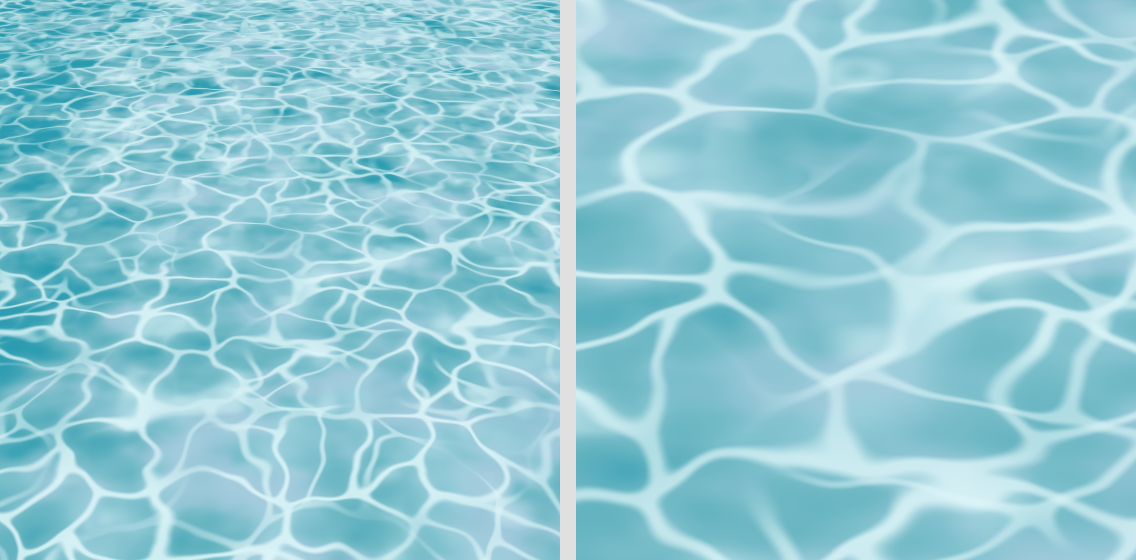
Left: the whole. Right: its middle third, enlarged.
Give the GLSL for this texture, as a Shadertoy shader.

```glsl
// Sunlit swimming pool water with a net of bright caustic lines receding into the distance
#define HORIZON 1.4        // height of the vanishing line
#define CELLS_ACROSS 8.75  // sideways density of the light net
#define CELLS_DEEP 15.0    // density of the light net along the depth
#define LINE_WIDTH 0.042   // caustic line half width, in cells
#define WARP 0.62          // bending of the lines
#define SOFTNESS 0.0013    // edge blur, in canvas units
#define DEEP vec3(0.17, 0.61, 0.69)
#define AQUA vec3(0.41, 0.71, 0.76)
#define PALE vec3(0.61, 0.81, 0.86)
#define LILAC vec3(0.66, 0.79, 0.87)
#define GLINT vec3(0.88, 0.97, 0.98)

vec2 hash2(vec2 p) {
    vec3 q = fract(p.xyx * vec3(0.1031, 0.1030, 0.0973));
    q += dot(q, q.yzx + 33.33);
    return fract((q.xx + q.yz) * q.zy);
}

vec2 noise2(vec2 p) {
    vec2 i = floor(p), f = fract(p);
    f = f * f * (3.0 - 2.0 * f);
    vec2 low = mix(hash2(i), hash2(i + vec2(1, 0)), f.x);
    vec2 high = mix(hash2(i + vec2(0, 1)), hash2(i + vec2(1, 1)), f.x);
    return mix(low, high, f.y);
}

float fbm(vec2 p) {
    float sum = 0.0, amplitude = 0.55;
    for (int i = 0; i < 3; i++) {
        sum += amplitude * noise2(p).x;
        p = mat2(1.6, 1.2, -1.2, 1.6) * p + 7.3;
        amplitude *= 0.5;
    }
    return sum;
}

// Distance to the rounded borders of irregular cells
float cellBorder(vec2 p) {
    vec2 home = floor(p), f = fract(p), nearest = vec2(0), nearCell = vec2(0);
    float best = 9.0;
    for (int j = -1; j <= 1; j++)
    for (int i = -1; i <= 1; i++) {
        vec2 cell = vec2(i, j);
        vec2 r = cell + hash2(home + cell) - f;
        if (dot(r, r) < best) { best = dot(r, r); nearest = r; nearCell = cell; }
    }
    float sum = 0.0;
    for (int j = -2; j <= 2; j++)
    for (int i = -2; i <= 2; i++) {
        vec2 cell = nearCell + vec2(i, j);
        vec2 r = cell + hash2(home + cell) - f;
        vec2 gap = r - nearest;
        if (dot(gap, gap) > 0.0001)
            sum += exp(-22.0 * dot(0.5 * (nearest + r), normalize(gap)));
    }
    return max(-log(sum) / 22.0, 0.0);
}

vec2 bend(vec2 p) {
    return p + WARP * (noise2(p * 1.1) - 0.5) + 0.3 * WARP * (noise2(p * 2.9 + 11.0) - 0.5);
}

// Bright core of a line, dimmed where it is finer than the blur
float caustic(float d, float width, float blur) {
    float reach = width + blur;
    return (1.0 - smoothstep(0.15 * width, reach * 1.3, d)) * width / (width + 0.35 * blur);
}

void mainImage(out vec4 fragColor, in vec2 fragCoord) {
    vec2 uv = fragCoord / iResolution.xy;

    // Perspective onto the water plane
    float drop = HORIZON - uv.y;
    vec2 pool = vec2((uv.x - 0.5) * CELLS_ACROSS, CELLS_DEEP) / drop;
    float blur = SOFTNESS * CELLS_DEEP / (drop * drop);
    float far = smoothstep(0.35, 1.0, uv.y);

    // Main net and a fainter, turned second net
    vec2 variation = noise2(pool * 0.9 + 31.0);
    float d1 = cellBorder(bend(pool));
    vec2 turned = mat2(0.8, 0.6, -0.6, 0.8) * pool * 0.85 + 19.0;
    float d2 = cellBorder(bend(turned));
    float line1 = caustic(d1, LINE_WIDTH * mix(0.6, 1.5, variation.x), blur);
    float line2 = caustic(d2, LINE_WIDTH * mix(0.4, 1.1, variation.y), blur);
    line1 *= mix(0.5, 1.0, smoothstep(0.15, 0.6, variation.y));
    line2 *= 0.8 * smoothstep(0.4, 0.75, noise2(pool * 0.8 + 53.0).x);

    // Cloudy depth of the water, darker at the left
    float tone = 0.51 + 1.15 * (fbm(pool * vec2(0.9, 1.1) + 5.0) - 0.48);
    tone -= 0.34 * (1.0 - smoothstep(0.0, 0.36, uv.x + 0.2 * (variation.x - 0.5)));
    tone += 0.27 * exp(-6.0 * d1) + 0.1 * exp(-8.0 * d2) - 0.1;

    // Flat ripples, stronger in the distance
    float ripple = fbm(pool * vec2(1.7, 1.2) + 71.0) - 0.48;
    tone += ripple * mix(0.35, 1.0, far);

    vec3 color = mix(DEEP, AQUA, smoothstep(-0.1, 0.4, tone));
    color = mix(color, PALE, smoothstep(0.3, 0.95, tone));

    // Lilac sky reflection and soft pools of light
    float sky = smoothstep(0.42, 0.72, fbm(pool * vec2(1.1, 1.6) + 90.0));
    color = mix(color, LILAC, sky * 0.6 * smoothstep(0.2, 0.75, tone));
    float pools = smoothstep(0.66, 0.9, noise2(pool * 1.5 + 40.0).x);
    color = mix(color, GLINT, 0.45 * pools * smoothstep(0.3, 0.8, tone));

    // Caustic lines and distant glints
    float light = 1.0 - (1.0 - line1) * (1.0 - line2);
    float glints = far * smoothstep(0.68, 0.92, noise2(pool * vec2(2.4, 1.3) + 120.0).y);
    light = max(light * 0.9, 0.6 * glints);
    fragColor = vec4(mix(color, GLINT, light), 1.0);
}
```
